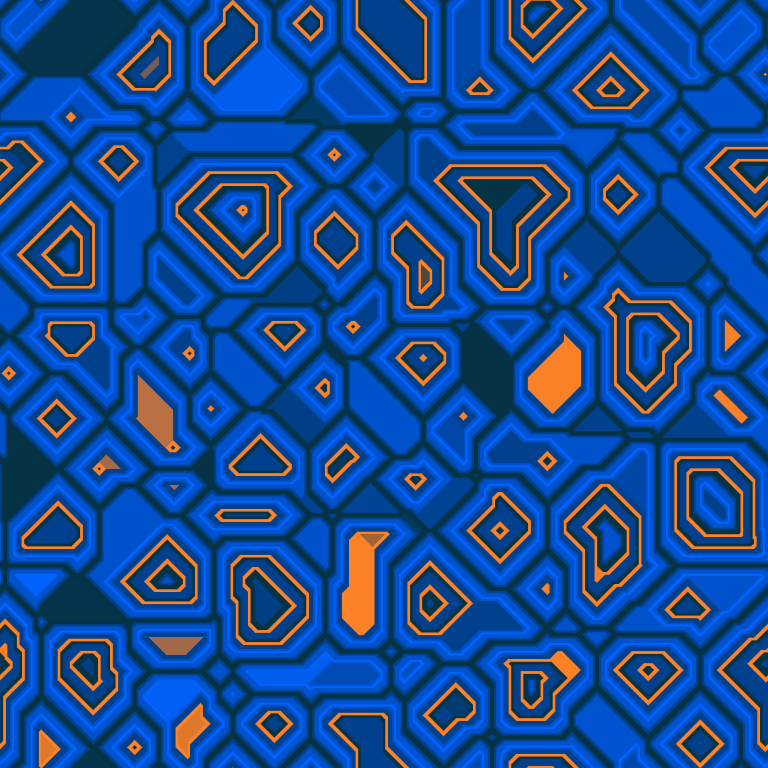
A three.js fragment shader for this pattern:

```glsl
// Tiling Chebyshev cell contours: blue facets, dark seams and orange rings.
varying vec2 vUv;

const float CELLS = 6.0;     // feature points across the tile
const float PERIOD = 0.0875; // distance gap covered by one palette cycle

const vec3 TEAL = vec3(0.02, 0.20, 0.27);
const vec3 NAVY = vec3(0.00, 0.25, 0.55);
const vec3 BLUE = vec3(0.00, 0.32, 0.80);
const vec3 BRIGHT = vec3(0.00, 0.39, 1.00);
const vec3 ORANGE = vec3(1.00, 0.51, 0.15);

vec2 hash2(vec2 p) {
  vec3 q = fract(vec3(p.xyx) * vec3(0.1031, 0.1030, 0.0973) + 0.317);
  q += dot(q, q.yzx + 33.33);
  return fract((q.xx + q.yz) * q.zy);
}

float chebyshev(vec2 d) {
  return max(abs(d.x), abs(d.y));
}

// Gap between the third and second nearest points, in canvas units.
float cellGap(vec2 uv, float cells) {
  vec2 p = uv * cells;
  vec2 base = floor(p);
  vec3 nearest = vec3(9.0); // three smallest distances, ascending
  for (int y = -2; y <= 2; y++) {
    for (int x = -2; x <= 2; x++) {
      vec2 cell = base + vec2(float(x), float(y));
      vec2 site = cell + hash2(mod(cell, cells) * 7.0 + 3.0);
      float d = chebyshev(site - p);
      if (d < nearest.x) nearest = vec3(d, nearest.xy);
      else if (d < nearest.y) nearest = vec3(nearest.x, d, nearest.y);
      else nearest.z = min(nearest.z, d);
    }
  }
  return (nearest.z - nearest.y) / cells;
}

// Soft-edged interval from lo to hi.
float band(float t, float lo, float hi, float soft) {
  return smoothstep(lo - soft, lo + soft, t)
       * (1.0 - smoothstep(hi - soft, hi + soft, t));
}

// Cyclic palette; both ends are teal, so it wraps without a jump.
vec3 contourColor(float t) {
  vec3 color = mix(TEAL, NAVY, band(t, 0.06, 0.53, 0.020));
  color = mix(color, BLUE, band(t, 0.12, 0.365, 0.025));
  color = mix(color, BRIGHT, band(t, 0.245, 0.305, 0.020));
  color = mix(color, NAVY, band(t, 0.65, 0.89, 0.030));
  color = mix(color, ORANGE, band(t, 0.49, 0.57, 0.016));
  return mix(color, ORANGE, band(t, 0.85, 0.93, 0.016));
}

void main() {
  float gap = cellGap(vUv, CELLS);
  gl_FragColor = vec4(contourColor(fract(gap / PERIOD)), 1.0);
}
```
